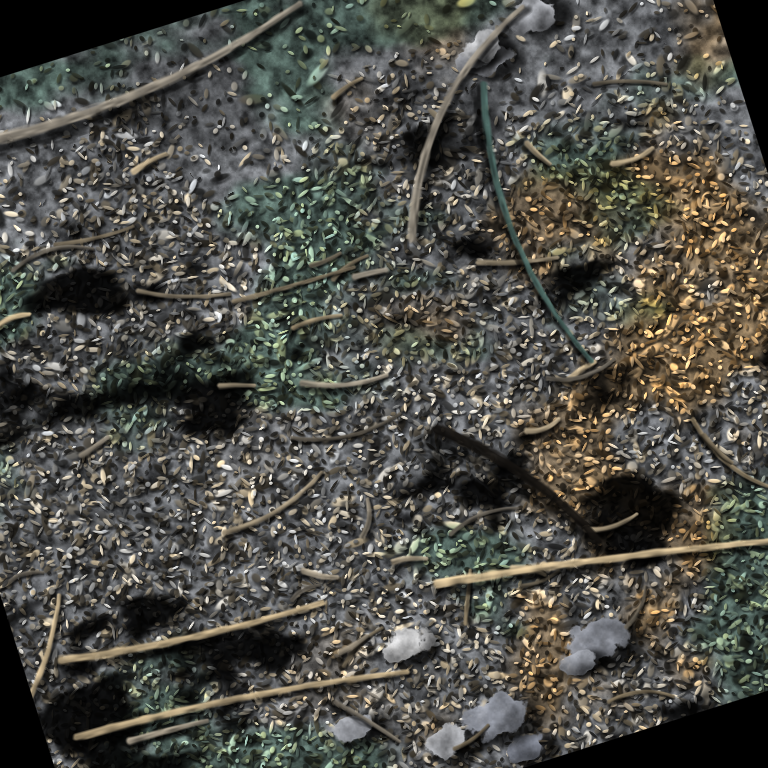
Reproduce this texture procedurally as a three.js fragment shader.

```glsl
varying vec2 vUv;

#define TILT 0.305
#define FRAME_HALF vec2(0.559, 0.531)
#define SOFTNESS 0.0022
#define LITTER_LAYERS 5
#define LITTER_LEAN 0.45
#define TWIG_COUNT 44
#define STONE_COUNT 11
#define PIT_DEPTH 0.88
#define EXPOSURE 1.12
#define STRAW vec3(0.74, 0.66, 0.52)
#define BARK vec3(0.56, 0.53, 0.48)
#define STEM_GREEN vec3(0.27, 0.37, 0.35)

vec4 hash4(vec2 p) {
  vec4 q = fract(p.xyxy * vec4(0.1031, 0.1030, 0.0973, 0.1099));
  q += dot(q, q.wzxy + 33.33);
  return fract((q.xxyz + q.yzzw) * q.zywx);
}

float noise(vec2 p) {
  vec2 i = floor(p), f = fract(p);
  f = f * f * (3.0 - 2.0 * f);
  float low = mix(hash4(i).x, hash4(i + vec2(1.0, 0.0)).x, f.x);
  float high = mix(hash4(i + vec2(0.0, 1.0)).x, hash4(i + 1.0).x, f.x);
  return mix(low, high, f.y);
}

float fbm(vec2 p) {
  float sum = 0.0, gain = 0.53;
  for (int i = 0; i < 4; i++) {
    sum += gain * noise(p);
    p = p * 2.03 + 17.3;
    gain *= 0.5;
  }
  return sum;
}

vec2 turn(vec2 p, float angle) {
  float c = cos(angle), s = sin(angle);
  return vec2(c * p.x + s * p.y, c * p.y - s * p.x);
}

// One grid of overlapping chips, each with its own cast shadow
void addLitter(inout vec3 col, vec2 p, float density, float amount) {
  vec2 g = p * density, cell = floor(g);
  for (int j = -1; j <= 1; j++) {
    for (int i = -1; i <= 1; i++) {
      vec2 id = cell + vec2(float(i), float(j));
      vec4 h = hash4(id + density * 3.0);
      vec4 k = hash4(id + density * 5.0 + 71.0);
      float angle = LITTER_LEAN + (h.z - 0.5) * 2.7;
      vec2 size = vec2(mix(0.25, 0.75, h.w * h.w), mix(0.13, 0.28, k.x));
      vec2 d = g - id - h.xy;
      vec2 q = turn(d, angle) / size;
      float shade = 1.0 - smoothstep(0.4, 1.3, length(turn(d + vec2(-0.1, 0.16), angle) / size));
      float cover = (1.0 - smoothstep(0.55, 1.05, length(q))) * step(k.y, amount);
      float tone = mix(0.11, 0.85, pow(k.z, 1.5)) * (1.0 + 0.2 * q.y);
      vec3 tint = mix(vec3(0.98, 1.0, 1.02), vec3(1.1, 1.0, 0.82), k.w);
      col *= 1.0 - 0.45 * shade * step(k.y, amount);
      col = mix(col, tone * tint, cover * 0.92);
    }
  }
}

// A bent tapering strand from a to b, lit from above
void addStrand(inout vec3 col, vec2 p, vec2 a, vec2 b, float bend, float width, vec3 tint) {
  vec2 axis = b - a;
  float len = length(axis);
  axis /= len;
  float x = dot(p - a, axis), u = clamp(x / len, 0.0, 1.0);
  float y = dot(p - a, vec2(-axis.y, axis.x)) - 4.0 * bend * len * u * (1.0 - u);
  float grain = noise(vec2(x * 65.0, y * 300.0) + a * 90.0);
  float w = width * mix(1.1, 0.6, u) * (0.7 + 0.5 * grain);
  float over = x - u * len;
  float shade = 1.0 - smoothstep(0.0, 2.6 * w, length(vec2(over, y + 1.8 * w)));
  float cover = 1.0 - smoothstep(w * 0.5, w + SOFTNESS, length(vec2(over, y)));
  col *= 1.0 - 0.65 * shade;
  col = mix(col, tint * (0.72 + 0.45 * grain + 0.2 * clamp(y / w, -1.0, 1.0)), cover * 0.93);
}

void addTwigs(inout vec3 col, vec2 p) {
  for (int i = 0; i < TWIG_COUNT; i++) {
    vec4 h = hash4(vec2(float(i) * 3.7, 12.0));
    vec4 k = hash4(vec2(float(i) * 5.3, 47.0));
    float angle = h.z < 0.6 ? 0.28 + (k.x - 0.5) * 0.7 : (k.x - 0.5) * 3.0;
    vec2 reach = vec2(cos(angle), sin(angle)) * mix(0.04, 0.17, h.w * h.w);
    vec3 tint = mix(BARK, STRAW, k.y) * mix(0.55, 1.1, k.z);
    addStrand(col, p, h.xy - reach * 0.5, h.xy + reach * 0.5, (k.w - 0.5) * 0.25, mix(0.002, 0.0042, k.z), tint);
  }
  // Long strands that lead the composition
  addStrand(col, p, vec2(-0.02, 0.815), vec2(0.39, 0.995), -0.05, 0.0075, BARK * 1.05);
  addStrand(col, p, vec2(0.537, 0.69), vec2(0.68, 0.99), 0.11, 0.006, BARK);
  addStrand(col, p, vec2(0.57, 0.24), vec2(1.02, 0.297), 0.01, 0.0058, STRAW * 1.1);
  addStrand(col, p, vec2(0.08, 0.14), vec2(0.42, 0.215), -0.02, 0.0055, STRAW);
  addStrand(col, p, vec2(0.1, 0.04), vec2(0.53, 0.125), 0.02, 0.005, STRAW);
  addStrand(col, p, vec2(0.57, 0.44), vec2(0.78, 0.295), 0.06, 0.009, vec3(0.08, 0.07, 0.06));
  addStrand(col, p, vec2(0.63, 0.89), vec2(0.77, 0.53), -0.09, 0.0045, STEM_GREEN);
}

// Pale stones: a loose group low down, smaller flakes near the top
void addStones(inout vec3 col, vec2 p) {
  for (int i = 0; i < STONE_COUNT; i++) {
    vec4 h = hash4(vec2(float(i) * 7.1, 83.0));
    bool low = i < 7;
    vec2 center = low ? vec2(0.42, 0.02) + h.xy * vec2(0.36, 0.17) : vec2(0.48, 0.92) + h.xy * vec2(0.32, 0.07);
    float radius = low ? mix(0.018, 0.043, h.z) : mix(0.012, 0.03, h.z);
    vec2 q = turn(p - center, 0.4) / (radius * vec2(1.25, 0.75));
    float rough = fbm(p * 55.0);
    float r = length(q) + (rough - 0.5) * 1.1;
    vec3 stone = mix(vec3(0.42, 0.44, 0.49), vec3(0.74, 0.74, 0.74), h.w) * (0.5 + rough + 0.22 * q.y);
    col *= 1.0 - 0.7 * (1.0 - smoothstep(0.7, 1.4, length(q + vec2(-0.35, 0.5))));
    col = mix(col, stone, 0.93 * (1.0 - smoothstep(0.82, 1.0, r)));
  }
}

void main() {
  vec2 p = vUv;
  float patches = fbm(p * 6.0 + 4.0);
  float soil = smoothstep(-0.04, 0.1, p.y - 0.73 - 0.12 * p.x + (patches - 0.5) * 0.35);

  // Ground and litter
  vec3 col = vec3(0.97, 0.99, 1.02) * (0.06 + 0.58 * fbm(p * 75.0));
  for (int i = 0; i < LITTER_LAYERS; i++) {
    addLitter(col, p, 31.0 + 13.0 * float(i), mix(0.8, 0.2, soil));
  }

  // Damp green and rusty patches, then deep hollows
  float moss = smoothstep(0.54, 0.7, fbm(p * vec2(5.0, 8.0) + 31.0));
  float rust = smoothstep(0.5, 0.7, fbm(p * 7.0 + 58.0)) * smoothstep(0.2, 0.9, p.x);
  col *= mix(vec3(1.0), vec3(0.68, 0.86, 0.76), moss * 0.8);
  col *= mix(vec3(1.0), vec3(1.2, 1.0, 0.74), rust);
  float pit = smoothstep(0.57, 0.71, fbm(turn(p, 0.25) * vec2(8.0, 14.0) + 9.0));
  col *= 1.0 - PIT_DEPTH * pit * (1.0 - 0.75 * soil);
  col *= EXPOSURE * (0.8 + 0.4 * patches);

  addStones(col, p);
  addTwigs(col, p);

  // Tilted frame on black
  vec2 edge = abs(turn(p - 0.5, TILT)) - FRAME_HALF;
  float inside = 1.0 - smoothstep(-0.001, 0.001, max(edge.x, edge.y));
  gl_FragColor = vec4(clamp(col, 0.0, 1.0) * inside, 1.0);
}
```
